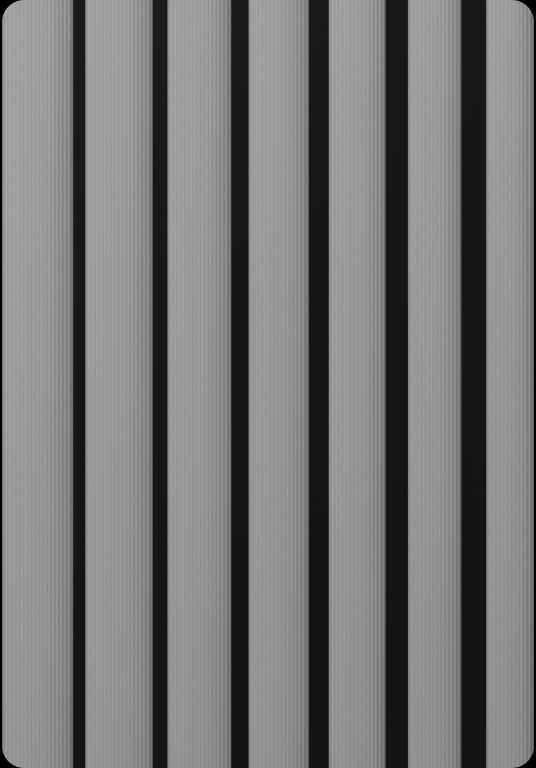
Write a Shadertoy shader that draws this pattern.

```glsl
// Seven ribbed grey vertical slats with widening dark gaps on a rounded panel.
#define SLATS 7
#define PITCH 0.1559
#define PITCH_SHRINK 0.0009
#define GAP_FIRST 0.0223
#define GAP_GROWTH 0.0047
#define RIB_PITCH 0.0073
#define RIB_DEPTH 0.08
#define CORNER 0.042
#define MARGIN 0.0035
#define SLAT_COLOR vec3(0.632, 0.626, 0.626)
#define GAP_COLOR vec3(0.085)
#define GRAIN 0.025

vec2 hashGradient(vec2 cell) {
    vec2 p = fract(cell * vec2(0.1031, 0.1137));
    p += dot(p, p.yx + 33.33);
    float angle = 6.2832 * fract((p.x + p.y) * p.x * 7.13);
    return vec2(cos(angle), sin(angle));
}

float gradientNoise(vec2 p) {
    vec2 i = floor(p), f = fract(p);
    vec2 u = f * f * f * (f * (f * 6.0 - 15.0) + 10.0);
    float a = dot(hashGradient(i), f);
    float b = dot(hashGradient(i + vec2(1, 0)), f - vec2(1, 0));
    float c = dot(hashGradient(i + vec2(0, 1)), f - vec2(0, 1));
    float d = dot(hashGradient(i + vec2(1, 1)), f - vec2(1, 1));
    return mix(mix(a, b, u.x), mix(c, d, u.x), u.y);
}

float roundedBox(vec2 p, vec2 halfSize, float radius) {
    vec2 q = abs(p) - halfSize + radius;
    return length(max(q, 0.0)) + min(max(q.x, q.y), 0.0) - radius;
}

// Left edge of a slat; spacing tightens slowly to the right
float slatStart(float i) {
    return 0.004 + PITCH * i - PITCH_SHRINK * i * i;
}

// Light falls off to the right of each slat, where the ribs also deepen
vec3 slatShade(float x, float start, float end, float height, float px) {
    float t = clamp((x - start) / (end - start), 0.0, 1.0);
    float side = smoothstep(0.45, 1.0, t);
    float resolved = 1.0 - smoothstep(0.3, 0.8, px / RIB_PITCH);
    float rib = cos(6.2832 * (x - start) / RIB_PITCH);
    float light = 1.0 - 0.06 * t - 0.1 * side * side;
    light += RIB_DEPTH * resolved * rib * mix(0.35, 1.0, side);
    light *= mix(0.94, 1.02, height) - 0.025 * x;
    light *= 1.0 - 0.25 * exp(-max(x - start, 0.0) / 0.002);
    light *= 1.0 - 0.4 * exp(-max(end - x, 0.0) / 0.0028);
    return SLAT_COLOR * light;
}

void mainImage(out vec4 fragColor, in vec2 fragCoord) {
    float px = 1.0 / iResolution.x;
    vec2 p = fragCoord * px;
    float aspect = iResolution.y * px;
    float height = p.y / aspect;

    // Gaps, faintly brighter toward the top left
    vec3 color = GAP_COLOR * (0.92 + 0.35 * height * height * (1.0 - 0.6 * p.x));

    // Slats
    for (int n = 0; n < SLATS; n++) {
        float i = float(n);
        float start = slatStart(i);
        float end = min(slatStart(i + 1.0) - GAP_FIRST - GAP_GROWTH * i, 1.0 - MARGIN);
        float inside = min(p.x - start, end - p.x);
        float cover = clamp(inside / px + 0.5, 0.0, 1.0);
        color = mix(color, slatShade(p.x, start, end, height, px), cover);
    }

    // Fine grain and slow vertical streaks
    float grain = gradientNoise(p * vec2(210.0, 150.0));
    float streak = gradientNoise(p * vec2(60.0, 2.5) + 17.0);
    color *= 1.0 + GRAIN * (grain + 0.5 * streak);

    // Rounded panel outline
    vec2 middle = 0.5 * vec2(1.0, aspect);
    float edge = roundedBox(p - middle, middle - vec2(MARGIN, 0.0), CORNER);
    color *= clamp(0.5 - edge / px, 0.0, 1.0);
    fragColor = vec4(color, 1.0);
}
```
